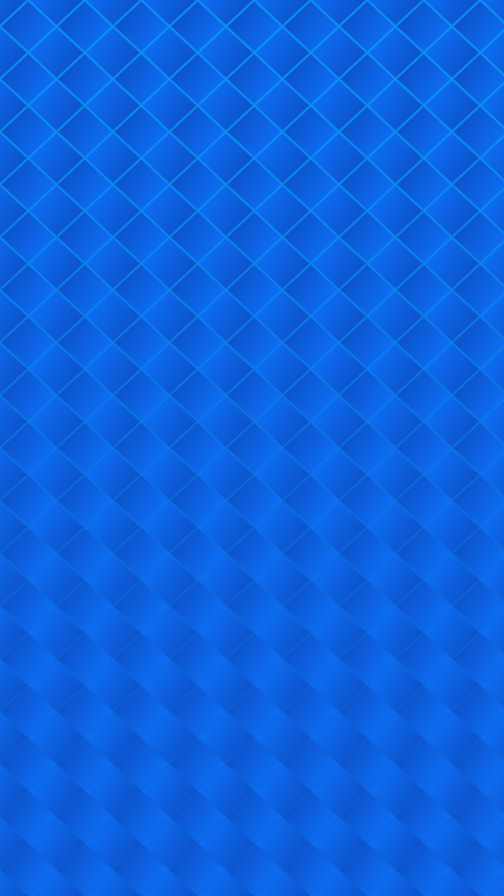
This pattern is drawn by a Shadertoy shader. Its source:

```glsl
// Blue woven lattice of diamond tiles, about 9 across and 17 down.
// Space is turned into diagonal axes; neighbouring tiles carry opposite
// gradients, and cyan seams between them fade out toward the bottom.

// Slanted shade inside a tile, 0 dark to 1 light; alternate tiles are flipped.
float tileShade(vec2 local, vec2 id) {
    float flip = mod(id.x + id.y, 2.0) * 2.0 - 1.0;
    return clamp(0.5 + flip * dot(local, vec2(0.8, 0.2)), 0.0, 1.0);
}

// Distance to the nearest seam, in canvas heights.
float seamDistance(vec2 local, vec2 density) {
    vec2 toEdge = 0.5 - abs(local);
    return min(toEdge.x, toEdge.y) / length(density);
}

void mainImage(out vec4 fragColor, in vec2 fragCoord) {
    vec2 p = fragCoord / iResolution.y;
    float pixel = 1.0 / iResolution.y;
    float depth = 1.0 - p.y;

    // Diagonal axes: x runs down-right, y runs up-right
    vec2 density = vec2(15.86, 17.0);
    vec2 grid = vec2(p.x, depth) * density;
    vec2 diagonal = vec2(grid.x + grid.y, grid.x - grid.y);
    vec2 id = floor(diagonal + 0.5);
    vec2 local = diagonal - id;

    // Tile gradient
    vec3 darkBlue = vec3(0.05, 0.32, 0.79);
    vec3 lightBlue = vec3(0.05, 0.43, 0.955);
    vec3 color = mix(darkBlue, lightBlue, tileShade(local, id));

    // Seams, cyan at the top and nearly lost at the bottom
    float halfWidth = 0.0012;
    float seam = 1.0 - smoothstep(halfWidth - 0.6 * pixel, halfWidth + 0.6 * pixel,
                                  seamDistance(local, density));
    float fade = 1.0 - smoothstep(0.0, 1.0, depth);
    vec3 seamColor = mix(vec3(0.05, 0.37, 0.84), vec3(0.04, 0.58, 0.95), fade);
    color = mix(color, seamColor, seam * mix(0.4, 0.9, fade));

    fragColor = vec4(color, 1.0);
}
```
